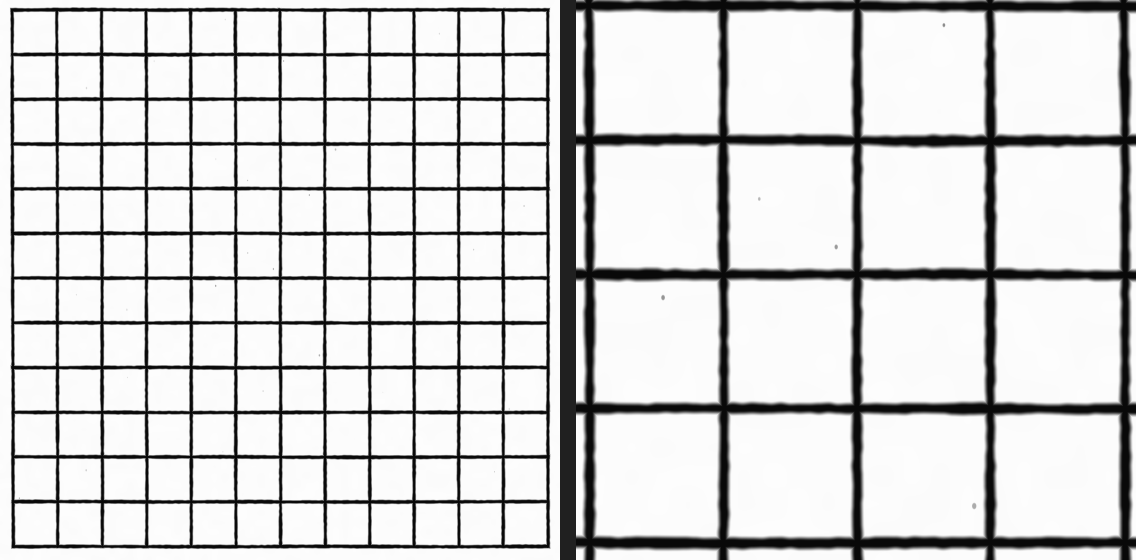
Left: the whole. Right: its middle third, enlarged.
This pattern is drawn by a WebGL 1 fragment shader. Its source:

```glsl
precision highp float;

uniform vec2 u_resolution;

const float CELLS = 12.0;
const vec2 GRID_MIN = vec2(0.0228, 0.0241);
const vec2 GRID_MAX = vec2(0.9785, 0.9824);
const float LEFT_SKEW = 0.0018;         // lean of the left side, fading to the right
const float VERTICAL_HALF = 0.0028;     // half widths of the ruled lines
const float HORIZONTAL_HALF = 0.0031;
const float EDGE_SOFTNESS = 0.0018;
const float WIDTH_WEAR = 0.0008;        // slow swelling and thinning
const float EDGE_GRAIN = 0.0008;        // fine raggedness
const float LINE_DRIFT = 0.0009;        // wander of each line from its place
const float SPECK_CELLS = 24.0;
const float SPECK_CHANCE = 0.05;
const vec3 PAPER = vec3(0.992);
const vec3 INK = vec3(0.035);

float hash(vec2 p) {
  vec3 q = fract(p.xyx * vec3(0.1031, 0.1030, 0.0973));
  q += dot(q, q.yzx + 33.33);
  return fract((q.x + q.y) * q.z);
}

float noise(vec2 p) {
  vec2 cell = floor(p);
  vec2 f = fract(p);
  f = f * f * (3.0 - 2.0 * f);
  float low = mix(hash(cell), hash(cell + vec2(1.0, 0.0)), f.x);
  float high = mix(hash(cell + vec2(0.0, 1.0)), hash(cell + vec2(1.0, 1.0)), f.x);
  return mix(low, high, f.y);
}

// Signed distance to the nearest ruled line; across and along count cells.
float ruledLine(float across, float along, float pitch, float halfWidth, float seed) {
  float index = clamp(floor(across + 0.5), 0.0, CELLS);
  float row = seed + index * 7.0;
  float drift = (noise(vec2(along * 0.6 + 20.0, row)) - 0.5) * LINE_DRIFT;
  float swell = (noise(vec2(along * 2.3 + 50.0, row + 2.0)) - 0.5) * WIDTH_WEAR;
  float side = across < index ? 3.0 : 4.0;
  float grain = (noise(vec2(along * 14.0 + 90.0, row + side)) - 0.5) * EDGE_GRAIN;
  float width = halfWidth + swell + grain;
  float sideways = abs((across - index) * pitch - drift);
  float beyondEnd = max(-along, along - CELLS) * pitch;
  return max(sideways, beyondEnd) - width;
}

// Sparse dust, mostly faint, one possible mark in each scatter cell.
float specks(vec2 uv, float pixel) {
  vec2 p = uv * SPECK_CELLS;
  vec2 cell = floor(p);
  vec2 center = 0.15 + 0.7 * vec2(hash(cell + 11.0), hash(cell + 37.0));
  float radius = mix(0.0004, 0.0014, hash(cell + 59.0));
  float d = length((fract(p) - center) * vec2(1.0, 0.7)) / SPECK_CELLS;
  float present = step(hash(cell + 83.0), SPECK_CHANCE);
  float strength = mix(0.1, 0.65, pow(hash(cell + 101.0), 2.0));
  return present * strength * (1.0 - smoothstep(radius - pixel, radius + pixel, d));
}

void main() {
  vec2 uv = gl_FragCoord.xy / u_resolution;
  float pixel = 1.0 / min(u_resolution.x, u_resolution.y);

  // Grid coordinates with a slight lean
  vec2 pitch = (GRID_MAX - GRID_MIN) / CELLS;
  vec2 skewed = uv + vec2(LEFT_SKEW * (uv.y - 0.5) * (1.0 - uv.x), 0.0);
  vec2 g = (skewed - GRID_MIN) / pitch;

  // Ink lines
  float vertical = ruledLine(g.x, g.y, pitch.x, VERTICAL_HALF, 5.0);
  float horizontal = ruledLine(g.y, g.x, pitch.y, HORIZONTAL_HALF, 205.0);
  float soft = max(EDGE_SOFTNESS, 0.7 * pixel);
  float ink = 1.0 - smoothstep(-soft, soft, min(vertical, horizontal));

  // Paper mottling and dust
  vec3 paper = PAPER - 0.008 * noise(uv * 60.0);
  ink = max(ink, specks(uv, 0.7 * pixel));

  gl_FragColor = vec4(mix(paper, INK, ink), 1.0);
}
```
